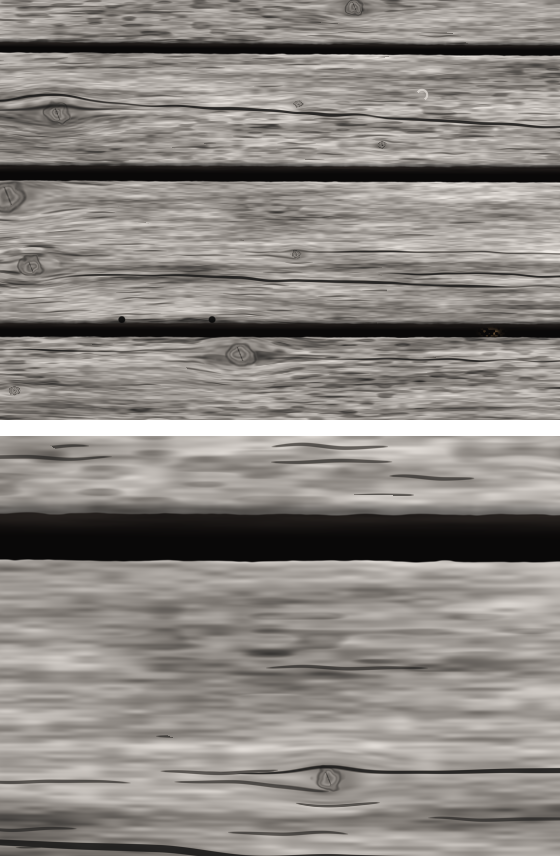
Top, the full canvas; bottom, a detail of the centre.
Write a Shadertoy shader that draws this texture.

```glsl
const vec3 WARM_TINT = vec3(0.020, 0.000, -0.020);
const vec3 GAP_BLACK = vec3(0.035, 0.030, 0.030);
const vec3 GAP_BROWN = vec3(0.140, 0.122, 0.112);
const vec3 LEAF_TAN = vec3(0.55, 0.42, 0.27);

float hash(vec2 p) {
    vec3 q = fract(p.xyx * 0.1031);
    q += dot(q, q.yzx + 33.33);
    return fract((q.x + q.y) * q.z);
}

float noise(vec2 p) {
    vec2 i = floor(p), f = fract(p);
    f = f * f * (3.0 - 2.0 * f);
    return mix(mix(hash(i), hash(i + vec2(1, 0)), f.x),
               mix(hash(i + vec2(0, 1)), hash(i + vec2(1, 1)), f.x), f.y);
}

float fbm(vec2 p) {
    float sum = 0.0, amp = 0.57;
    for (int i = 0; i < 3; i++) {
        sum += amp * noise(p);
        p = p * 2.03 + 17.3;
        amp *= 0.5;
    }
    return sum;
}

// Soft spot: 1 at the centre, falling to 0 over the given radii
float glow(vec2 p, vec2 centre, vec2 radii) {
    vec2 d = (p - centre) / radii;
    return exp(-dot(d, d));
}

// Height above the middle of gap k, and the half width of that gap
vec2 gapAt(vec2 p, float k) {
    float centre = 0.2145 + k * (0.4115 - 0.0375 * k) - (0.0015 + 0.0022 * k) * p.x;
    return vec2(p.y - centre, 0.0165 + k * (0.006 - 0.004 * k));
}

// Tapered line: distance across, position along from 0 to 1
float crackMask(float across, float along, float width, float pixel) {
    float w = width * sqrt(max(4.0 * along * (1.0 - along), 0.0));
    float inside = step(0.0, along) * step(along, 1.0);
    return inside * (1.0 - smoothstep(w - pixel * 0.5, w + pixel, across)) * min(1.0, w / pixel * 1.6);
}

// Scattered short checks, one candidate per cell
float fineCracks(vec2 g, vec2 cells, float density, float pixel) {
    float row = floor(g.y * cells.y);
    float x = g.x * cells.x + 9.0 * hash(vec2(row, 3.0));
    vec2 id = vec2(floor(x), row);
    float start = 0.4 * hash(id + 5.1), size = 0.25 + 0.35 * hash(id + 8.7);
    float y = 0.3 + 0.4 * hash(id + 2.9) + 0.25 * (noise(vec2(x * 7.0, row)) - 0.5);
    float across = abs(fract(g.y * cells.y) - y) / cells.y;
    return step(hash(id), density) * crackMask(across, (fract(x) - start) / size, 0.0012, pixel);
}

float longCracks(vec2 g, float pixel) {
    // Height at the left, slope, first and last x
    vec4 lines[7] = vec4[7](
        vec4(0.764, -0.050, -0.2, 1.6), vec4(0.352, -0.025, 0.1, 1.5),
        vec4(0.738, -0.010, -0.2, 0.4), vec4(0.411, -0.008, 0.6, 1.5),
        vec4(0.375, -0.022, 0.9, 1.5), vec4(0.173, -0.030, -0.2, 0.5),
        vec4(0.160, -0.014, 0.6, 1.4));
    float mask = 0.0;
    for (int i = 0; i < 7; i++) {
        float wobble = 0.006 * (noise(vec2(g.x * 14.0, float(i))) - 0.5);
        float across = abs(g.y - lines[i].x - lines[i].y * g.x - wobble);
        float width = (i < 2 ? 0.0023 : 0.0015) * (0.5 + noise(vec2(g.x * 9.0, float(i) + 20.0)));
        mask = max(mask, crackMask(across, (g.x - lines[i].z) / (lines[i].w - lines[i].z), width, pixel));
    }
    return mask;
}

// Grey of weathered wood at grain position g
float woodTone(vec2 g) {
    float tone = 0.60 + 0.28 * (fbm(g * vec2(3, 14)) - 0.5);
    tone += 0.40 * (fbm(g * vec2(8, 105)) - 0.5);
    tone += 0.17 * (noise(g * vec2(48, 320)) - 0.5);
    tone -= 0.13 * smoothstep(0.55, 0.9, noise(g * vec2(1.3, 78)));
    float worn = smoothstep(0.4, 0.75, noise(g * vec2(2.5, 10)));
    return tone - 0.20 * worn * smoothstep(0.5, 0.8, noise(g * vec2(24, 170)));
}

void mainImage(out vec4 fragColor, in vec2 fragCoord) {
    float pixel = 1.0 / iResolution.y;
    vec2 p = fragCoord * pixel;

    // Knots: centre and radius; the grain parts around each
    vec3 knots[9] = vec3[9](
        vec3(0.135, 0.733, 0.035), vec3(0.020, 0.530, 0.047), vec3(0.073, 0.366, 0.031),
        vec3(0.572, 0.156, 0.038), vec3(0.845, 0.982, 0.024), vec3(0.710, 0.753, 0.011),
        vec3(0.705, 0.395, 0.012), vec3(0.035, 0.070, 0.013), vec3(0.910, 0.655, 0.010));
    vec2 g = p + vec2(0.0, 0.014 * (noise(p * vec2(2.5, 4)) - 0.5));
    float knotMask = 0.0, knotTone = 0.0, halo = 0.0;
    for (int i = 0; i < 9; i++) {
        vec2 d = p - knots[i].xy;
        float r = knots[i].z;
        g.y -= 0.75 * d.y * glow(d, vec2(0), vec2(2.8, 1.5) * r);
        float e = length(d * vec2(0.85, 1)) / r + 0.35 * (noise(d / r * 2.5 + float(i) * 7.0) - 0.5);
        float inside = 1.0 - smoothstep(0.65, 0.95, e);
        float rings = 0.48 + 0.07 * sin(e * 22.0) - 0.20 * smoothstep(0.2, 0.0, abs(e - 0.72)) - 3.0 * max(r - 0.04, 0.0);
        rings -= 0.2 * smoothstep(0.08, 0.0, abs(d.x + 0.4 * d.y) / r) * step(e, 0.45);
        knotTone = mix(knotTone, rings, step(knotMask, inside));
        knotMask = max(knotMask, inside);
        halo += glow(d, vec2(0), vec2(1.7, 1.1) * r);
    }

    // Board index counts the gaps below; each board has its own grain
    float board = 0.0;
    for (float k = 0.0; k < 3.0; k++) board += step(0.0, gapAt(p, k).x);
    float tone = woodTone(g + board * vec2(7.3, 3.1)) - 0.13 * min(halo, 1.0);
    tone += 0.08 * glow(p, vec2(0.85, 0.75), vec2(0.5, 0.3)) - 0.05 * glow(p, vec2(0), vec2(0.6, 0.25));
    tone += 0.07 * glow(p, vec2(0.9, 0.41), vec2(0.7, 0.025)) - 0.09 * glow(p, vec2(0.65, 0.47), vec2(0.4, 0.05));
    tone = mix(tone, knotTone + 0.12 * (fbm(p * 90.0) - 0.5), knotMask * 0.85);

    // Checks and splits
    float density = 0.12 + 0.5 * smoothstep(0.45, 0.7, noise(p * vec2(1.5, 9) + 4.0));
    float cracks = max(longCracks(g, pixel), 0.7 * fineCracks(g, vec2(4, 75), density, pixel));
    tone = mix(tone, 0.10, 0.9 * cracks);

    // Pale scuffs and nail holes
    vec2 scuff = p - vec2(1.005, 0.774);
    float arc = smoothstep(0.004, 0.001, abs(length(scuff) - 0.012)) * step(-0.004, scuff.x + scuff.y);
    tone = mix(tone, 0.86, 0.8 * max(arc, glow(p, vec2(1.18, 0.692), vec2(0.008, 0.004))));
    for (float n = 0.0; n < 2.0; n++)
        tone = mix(tone, 0.07, smoothstep(0.010, 0.006, length(p - vec2(0.290 + 0.215 * n, 0.239))));
    vec3 color = clamp(tone, 0.04, 0.92) + WARM_TINT * smoothstep(0.0, 0.5, tone);

    // Gaps: lit upper edge of the board below, worn lip of the board above
    for (float k = 0.0; k < 3.0; k++) {
        vec2 gap = gapAt(p, k);
        float ragged = 0.003 * (fbm(vec2(p.x * 45.0, k * 9.0 + sign(gap.x))) - 0.5);
        float edge = abs(gap.x) - gap.y + ragged;
        float above = step(0.0, gap.x);
        color *= 1.0 - 0.45 * above * smoothstep(0.012, 0.0, edge);
        color += 0.10 * (1.0 - above) * smoothstep(0.005, 0.0, edge);
        float side = smoothstep(-0.1, 1.0, gap.x / gap.y) * (0.5 + 0.7 * fbm(p * vec2(12, 160)));
        vec3 shadow = mix(GAP_BLACK, GAP_BROWN, side);
        float litter = glow(p, vec2(1.17, 0.208), vec2(0.018, 0.008)) * smoothstep(0.4, 0.7, noise(p * 170.0));
        color = mix(color, mix(shadow, LEAF_TAN, litter), 1.0 - smoothstep(-pixel, pixel, edge));
    }
    fragColor = vec4(clamp(color, 0.0, 1.0), 1.0);
}
```
